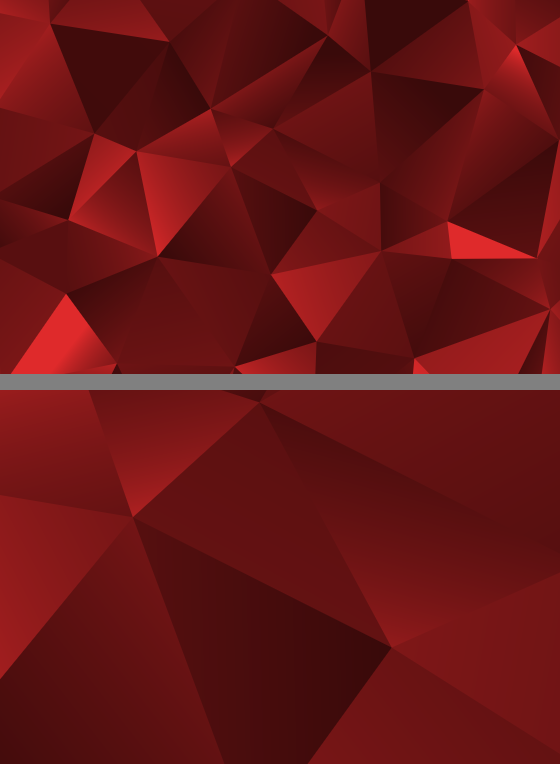
Top, the full canvas; bottom, a detail of the centre.
Give the GLSL for this background, as a Shadertoy shader.

```glsl
#define CELL_SIZE 0.235     // facet size, in canvas heights
#define JITTER 0.37         // corner displacement, in cells (below 0.5)
#define LATTICE_TILT 0.42   // rotation of the mesh, in radians
#define TONE_SPREAD 0.84    // variation between facets
#define FACET_GRADIENT 0.75 // variation inside a facet
#define RED_FLOOR 0.225
#define RED_SLOPE 0.35
#define RED_GLOW 0.30
#define SEED vec2(17.0, 43.0)

vec3 hash3(vec2 p) {
    vec3 q = fract(vec3(p.xyx) * vec3(0.1031, 0.1030, 0.0973));
    q += dot(q, q.yxz + 33.33);
    return fract((q.xxy + q.yzz) * q.zyx);
}

float cross2(vec2 a, vec2 b) {
    return a.x * b.y - a.y * b.x;
}

// Corner of the staggered, jittered lattice
vec2 meshCorner(vec2 id) {
    vec2 stagger = vec2(0.5 * mod(id.y, 2.0), 0.0);
    return id + stagger + JITTER * (2.0 * hash3(id + SEED).xy - 1.0);
}

// Tone in 0..1 to deep red through bright scarlet
vec3 redRamp(float tone) {
    float red = RED_FLOOR + RED_SLOPE * tone + RED_GLOW * pow(tone, 5.0);
    return red * vec3(1.0, 0.168 + 0.02 * tone, 0.172 + 0.02 * tone);
}

// Shaded triangle: colour times coverage in rgb, coverage in a
vec4 facet(vec2 p, vec2 a, vec2 b, vec2 c, vec2 id, float pixel) {
    float area = cross2(b - a, c - a);
    vec3 bary = vec3(cross2(b - p, c - p), cross2(c - p, a - p), cross2(a - p, b - p)) / area;

    // Signed distance to the nearest side gives the smoothed edge
    vec3 sides = vec3(length(c - b), length(a - c), length(b - a));
    vec3 inside = bary * abs(area) / sides;
    float nearest = min(inside.x, min(inside.y, inside.z));
    float coverage = clamp(0.5 + nearest / pixel, 0.0, 1.0);

    // Flat base tone plus a linear gradient between the corners
    float base = 0.5 + TONE_SPREAD * (hash3(id + 7.0).x - 0.5);
    float slope = FACET_GRADIENT * dot(bary, hash3(id + 91.0) - 0.5);
    float tone = clamp(base + slope, 0.0, 1.0);
    return vec4(redRamp(tone), 1.0) * coverage;
}

void mainImage(out vec4 fragColor, in vec2 fragCoord) {
    float pixel = 1.0 / (iResolution.y * CELL_SIZE);
    float ct = cos(LATTICE_TILT), st = sin(LATTICE_TILT);
    vec2 p = mat2(ct, st, -st, ct) * (fragCoord * pixel) + 20.0;
    vec2 home = floor(p);

    vec4 sum = vec4(redRamp(0.3), 1.0) * 1e-4;
    for (int j = -1; j <= 1; j++) {
        for (int i = -1; i <= 1; i++) {
            vec2 id = home + vec2(i, j);
            vec2 a = meshCorner(id);
            vec2 b = meshCorner(id + vec2(1, 0));
            vec2 c = meshCorner(id + vec2(1, 1));
            vec2 d = meshCorner(id + vec2(0, 1));

            // Split each quad along its shorter diagonal
            bool splitAC = distance(a, c) < distance(b, d);
            vec2 firstId = id * 2.0 + SEED;
            vec2 secondId = firstId + vec2(1, 0);
            sum += facet(p, a, b, splitAC ? c : d, firstId, pixel);
            sum += facet(p, c, d, splitAC ? a : b, secondId, pixel);
        }
    }
    fragColor = vec4(sum.rgb / sum.a, 1.0);
}
```
